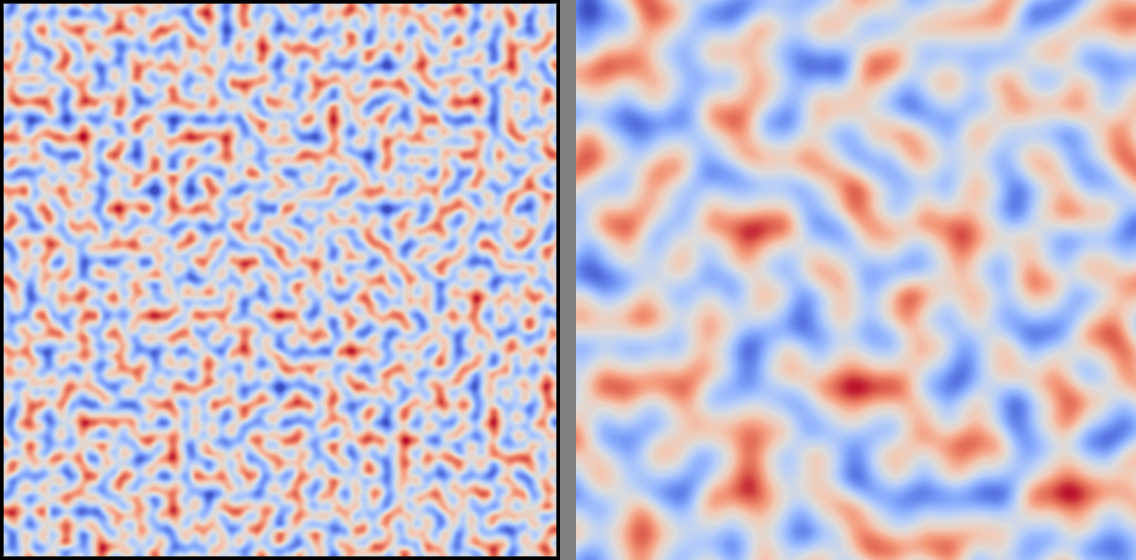
Left: the whole. Right: its middle third, enlarged.
Reproduce this texture procedurally as a WebGL 1 fragment shader.

```glsl
precision highp float;
// Gradient noise on a square lattice, shown with a diverging colour ramp
// from deep blue through pale grey to deep red, inside a thin black frame.
// Each lattice point holds a hashed unit gradient, blended by a quintic fade.

uniform vec2 u_resolution;

const float CELLS = 31.0;         // lattice cells across the framed area
const float FRAME = 0.0065;       // frame width, as a share of the canvas
const float NOISE_RANGE = 0.635;  // noise amplitude that reaches the ramp ends
const float RAMP_CENTRE = 0.488;  // ramp position of zero noise
const float SEED = 7.0;
const float TAU = 6.2831853;

// Ramp stops, evenly spaced from low to high
const vec3 DEEP_BLUE  = vec3(0.230, 0.299, 0.754);
const vec3 BLUE       = vec3(0.384, 0.509, 0.918);
const vec3 SKY_BLUE   = vec3(0.554, 0.690, 0.996);
const vec3 PALE_BLUE  = vec3(0.722, 0.812, 0.973);
const vec3 PALE_GREY  = vec3(0.867, 0.864, 0.863);
const vec3 PALE_PEACH = vec3(0.947, 0.795, 0.717);
const vec3 SALMON     = vec3(0.958, 0.604, 0.483);
const vec3 RED        = vec3(0.870, 0.374, 0.303);
const vec3 DEEP_RED   = vec3(0.706, 0.016, 0.150);
const vec3 FRAME_COLOUR = vec3(0.0);

float hash(vec2 p) {
  return fract(sin(dot(p + SEED, vec2(127.1, 311.7))) * 43758.5453);
}

// Contribution of one lattice point at the given offset from it
float slopeFrom(vec2 corner, vec2 offset) {
  float angle = TAU * hash(corner);
  return dot(vec2(cos(angle), sin(angle)), offset);
}

float gradientNoise(vec2 p) {
  vec2 cell = floor(p);
  vec2 f = p - cell;
  vec2 fade = f * f * f * (f * (f * 6.0 - 15.0) + 10.0);
  vec2 right = vec2(1.0, 0.0);
  vec2 up = vec2(0.0, 1.0);
  float low = mix(slopeFrom(cell, f),
                  slopeFrom(cell + right, f - right), fade.x);
  float high = mix(slopeFrom(cell + up, f - up),
                   slopeFrom(cell + 1.0, f - 1.0), fade.x);
  return mix(low, high, fade.y);
}

// Piecewise linear ramp: each mix takes over as t passes the previous stop
vec3 divergingRamp(float t) {
  float s = clamp(t, 0.0, 1.0) * 8.0;
  vec3 c = mix(DEEP_BLUE, BLUE, clamp(s, 0.0, 1.0));
  c = mix(c, SKY_BLUE,   clamp(s - 1.0, 0.0, 1.0));
  c = mix(c, PALE_BLUE,  clamp(s - 2.0, 0.0, 1.0));
  c = mix(c, PALE_GREY,  clamp(s - 3.0, 0.0, 1.0));
  c = mix(c, PALE_PEACH, clamp(s - 4.0, 0.0, 1.0));
  c = mix(c, SALMON,     clamp(s - 5.0, 0.0, 1.0));
  c = mix(c, RED,        clamp(s - 6.0, 0.0, 1.0));
  return mix(c, DEEP_RED, clamp(s - 7.0, 0.0, 1.0));
}

void main() {
  vec2 uv = gl_FragCoord.xy / u_resolution;

  // Noise field, fitted inside the frame
  vec2 lattice = (uv - FRAME) / (1.0 - 2.0 * FRAME) * CELLS;
  float level = RAMP_CENTRE + 0.5 * gradientNoise(lattice) / NOISE_RANGE;
  vec3 colour = divergingRamp(level);

  // Frame with an edge one pixel soft
  vec2 toEdge = min(uv, 1.0 - uv);
  float inside = min(toEdge.x, toEdge.y) - FRAME;
  float pixel = 1.0 / min(u_resolution.x, u_resolution.y);
  float fieldMask = clamp(inside / pixel + 0.5, 0.0, 1.0);

  gl_FragColor = vec4(mix(FRAME_COLOUR, colour, fieldMask), 1.0);
}
```
